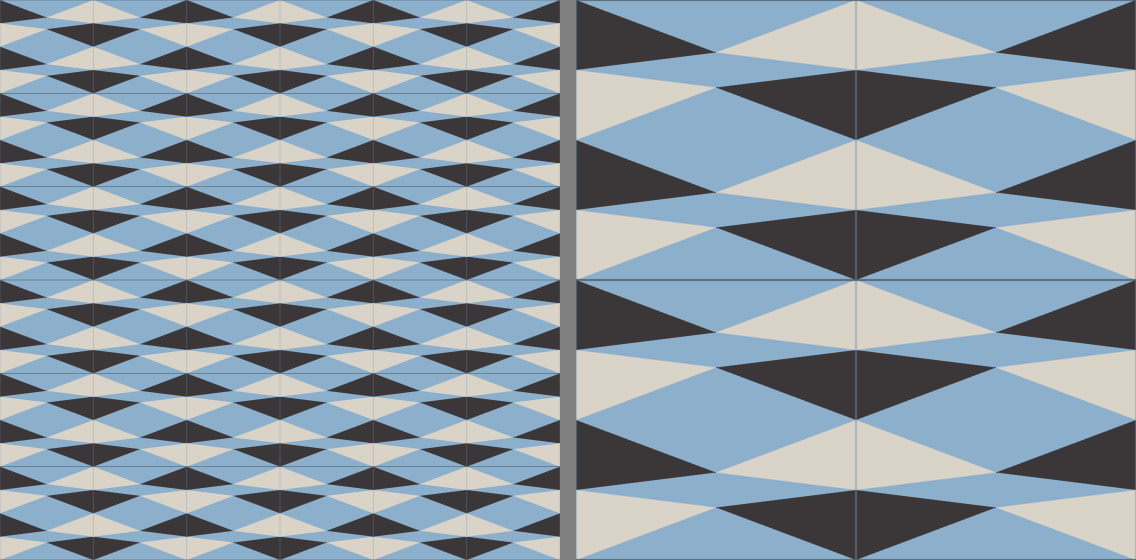
Left, the full canvas; right, a detail of the centre.
This pattern is drawn by a WebGL 1 fragment shader. Its source:

```glsl
precision highp float;
// Harlequin tiling: rows of flat kites, alternately charcoal and cream, on blue.
// Each row mirrors the one above; kites are the overlap of two slanted half planes.
// Six by six square tiles are parted by hairline seams, darker across than down.

uniform vec2 u_resolution;

// Signed distance in canvas units, positive inside. x runs from the kite's axis (0)
// to its tip (1); y runs from its sharp peak (0) to its blunt one (1).
float kiteDistance(vec2 p) {
  float sharpSide = (p.y - 0.75 * p.x) / length(vec2(9.0, 24.0));
  float bluntSide = (1.0 - 0.25 * p.x - p.y) / length(vec2(3.0, 24.0));
  return min(sharpSide, bluntSide);
}

// Share of a pixel covered by a line of the given half width, at distance d.
float lineCoverage(float d, float halfWidth, float pixel) {
  float far = min(d + 0.5 * pixel, halfWidth);
  float near = max(d - 0.5 * pixel, -halfWidth);
  return max(far - near, 0.0) / pixel;
}

void main() {
  vec2 uv = gl_FragCoord.xy / u_resolution;
  float pixel = 1.0 / min(u_resolution.x, u_resolution.y);

  // Square tiles, each four kite rows high; rows count down from the top
  vec2 tile = uv * 6.0;
  vec2 toSeam = abs(fract(tile + 0.5) - 0.5);
  float rowPos = (1.0 - uv.y) * 24.0;
  float row = floor(rowPos);
  float column = floor(tile.x + 0.5);

  // Odd rows are flipped upside down
  float height = fract(rowPos);
  height = mix(height, 1.0 - height, mod(row, 2.0));
  float kite = clamp(kiteDistance(vec2(2.0 * toSeam.x, height)) / pixel + 0.5, 0.0, 1.0);

  // Checkerboard of charcoal and cream
  vec3 charcoal = vec3(0.23, 0.215, 0.225);
  vec3 cream = vec3(0.855, 0.83, 0.785);
  vec3 kiteColor = mix(charcoal, cream, mod(row + column, 2.0));
  vec3 color = mix(vec3(0.55, 0.69, 0.80), kiteColor, kite);

  // Seams: faint blue-grey down, darker grey across
  float seamDown = lineCoverage(toSeam.x / 6.0, 0.00065, pixel);
  float seamAcross = lineCoverage(toSeam.y / 6.0, 0.00065, pixel);
  color = mix(color, vec3(0.45, 0.56, 0.64), 0.45 * seamDown);
  color = mix(color, vec3(0.24, 0.27, 0.30), 0.6 * seamAcross);

  gl_FragColor = vec4(color, 1.0);
}
```
